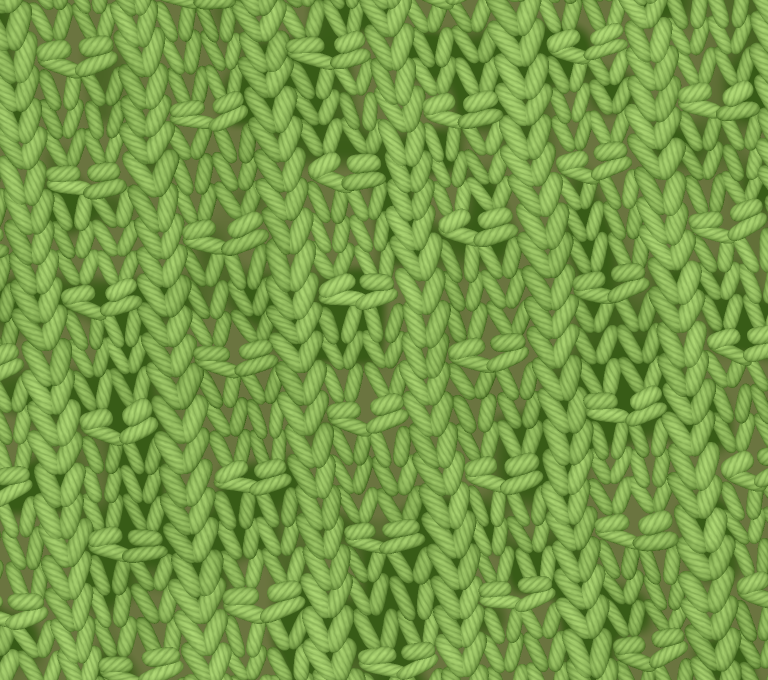
This texture is drawn by a Shadertoy shader. Its source:

```glsl
#define STITCH 0.0626
#define ROW 0.72
#define SLANT vec2(0.115, 0.03)
#define ANCHOR vec2(0.4755, 0.446)
#define PLY_WIDTH 0.135
#define PLY_TWIST 0.7
#define JITTER 0.12
#define WOBBLE 0.22
#define SHADOW vec3(0.22, 0.36, 0.09)
#define HIGHLIGHT vec3(0.65, 0.81, 0.43)
#define BACKING vec3(0.42, 0.46, 0.25)

float hash(vec2 p) {
    return fract(sin(dot(p, vec2(127.1, 311.7))) * 43758.545);
}

float noise(vec2 p) {
    vec2 i = floor(p), f = fract(p);
    f = f * f * (3.0 - 2.0 * f);
    return mix(mix(hash(i), hash(i + vec2(1, 0)), f.x),
               mix(hash(i + vec2(0, 1)), hash(i + vec2(1, 1)), f.x), f.y);
}

// Rounded length of twisted yarn; keeps the topmost height and its tone
void strand(vec2 p, float angle, float len, float rad, float lift, float seed,
            inout float top, inout float tone) {
    vec2 along = vec2(cos(angle), sin(angle));
    vec2 across = vec2(along.y, -along.x);
    float u = dot(p, along) / len;
    float t = dot(p, across) / rad;
    float body = 1.0 - t * t - u * u * u * u;
    if (body <= 0.0) return;
    float height = lift + rad * sqrt(body) - 0.1 * u;
    if (height < top) return;
    top = height;

    float turn = t * (1.0 + 0.25 * t * t) * rad * cos(PLY_TWIST) + u * len * sin(PLY_TWIST);
    float ply = 0.5 + 0.5 * cos(6.2832 * (turn / PLY_WIDTH + seed));
    float fibre = noise(vec2(turn * 40.0, (u * len - t * rad) * 9.0) + seed * 37.0);
    float light = dot(across, vec2(-0.5, 0.85)) * t;
    tone = 0.04 + 0.86 * sqrt(body) + 0.15 * light + 0.3 * lift;
    tone *= 0.72 + 0.3 * sqrt(ply);
    tone += 0.12 * (fibre - 0.5) + 0.12 * (seed - 0.5);
}

vec3 knit(vec2 uv) {
    // Sheared fabric coordinates, one unit per stitch
    vec2 s = vec2(uv.x - SLANT.x * (1.0 - uv.y) - ANCHOR.x,
                  uv.y - 1.0 - SLANT.y * uv.x + ANCHOR.y) / STITCH;
    s += WOBBLE * (vec2(noise(s * 0.6), noise(s * 0.6 + 31.0)) - 0.5);
    vec2 home = vec2(floor(s.x), floor(s.y / ROW + 0.5));
    float top = -1.0, tone = 0.0;

    for (int j = -1; j <= 1; j++)
    for (int i = -1; i <= 1; i++) {
        vec2 cell = home + vec2(i, j);
        float block = floor((cell.x + 1.0) / 3.0);
        float place = cell.x + 1.0 - 3.0 * block;
        bool rib = place > 1.5;
        bool purl = !rib && mod(cell.y + 2.0 * block, 4.0) < 0.5;
        float seed = hash(cell), seed2 = hash(cell + 57.0);
        vec2 p = s - vec2(cell.x + 0.5, cell.y * ROW) - JITTER * (vec2(seed, seed2) - 0.5);

        if (purl) {
            // Raised bump: upper loop and one half of the hanging lower loop
            float side = place * 2.0 - 1.0;
            strand(p - vec2(-0.04, 0.14 + 0.04 * side), 0.25 + 0.5 * (seed - 0.5),
                   0.42, 0.21, 0.36, seed, top, tone);
            strand(p - vec2(-0.08 * side, -0.21), side * 0.3 + 0.3 * (seed2 - 0.5),
                   0.55, 0.18, 0.3, seed2, top, tone);
        } else {
            // Knit stitch: two legs of a V, larger and higher on the ribs
            for (int k = -1; k <= 1; k += 2) {
                float side = float(k);
                float tilt = (rib ? 0.42 : 0.36) + 0.25 * (seed2 - 0.5);
                strand(p - vec2(side * 0.26, 0.0), 1.5708 - side * tilt,
                       rib ? 0.58 : 0.49, rib ? 0.225 : 0.18, rib ? 0.2 : 0.0,
                       fract(seed + 0.3 * side), top, tone);
            }
        }
    }

    // Gaps between the strands
    if (top < -0.5)
        return mix(SHADOW, BACKING, smoothstep(0.3, 0.65, noise(s * 0.9 + 9.0)));
    tone += 0.12 * (noise(s * 0.35 + 5.0) - 0.5);
    return mix(SHADOW, HIGHLIGHT, clamp(tone, -0.1, 1.08));
}

void mainImage(out vec4 fragColor, in vec2 fragCoord) {
    // Four samples per pixel smooth the edges
    vec3 color = vec3(0.0);
    for (int k = 0; k < 4; k++) {
        vec2 offset = vec2(k % 2, k / 2) * 0.5 - 0.25;
        color += knit((fragCoord + offset) / iResolution.y);
    }
    fragColor = vec4(color * 0.25, 1.0);
}
```
